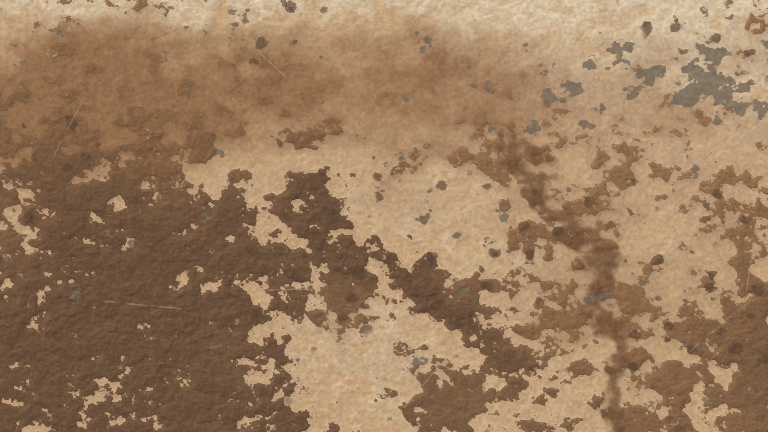
This texture is drawn by a WebGL 2 fragment shader. Its source:

```glsl
#version 300 es
precision highp float;

uniform vec2 u_resolution;
out vec4 fragColor;

vec2 hash2(vec2 c) {
    vec2 d = vec2(dot(c, vec2(127.1, 311.7)), dot(c, vec2(269.5, 183.3)));
    return fract(sin(d) * 43758.5);
}

// Cellular noise: x = distance to nearest point, y = blended cell value
vec2 cells(vec2 p) {
    vec2 base = floor(p);
    float nearest = 4.0, total = 0.0, weights = 1e-5;
    for (int j = -1; j <= 1; j++) {
        for (int i = -1; i <= 1; i++) {
            vec2 id = base + vec2(i, j);
            vec2 toPoint = id + hash2(id) - p;
            float d2 = dot(toPoint, toPoint);
            float w = exp(-7.0 * d2);
            nearest = min(nearest, d2);
            total += w * hash2(id + 41.3).x;
            weights += w;
        }
    }
    return vec2(sqrt(nearest), total / weights);
}

// Layered cellular values, centred on zero
float layers(vec2 p) {
    float sum = 0.0, amp = 0.46;
    for (int i = 0; i < 4; i++) {
        sum += amp * (cells(p).y - 0.5);
        p = mat2(1.6, 1.2, -1.2, 1.6) * p + 7.7;
        amp *= 0.6;
    }
    return sum;
}

float blob(vec2 p, vec2 centre, vec2 radius) {
    vec2 d = (p - centre) / radius;
    return exp(-dot(d, d));
}

float segment(vec2 p, vec2 a, vec2 b) {
    vec2 ab = b - a;
    return length(p - a - ab * clamp(dot(p - a, ab) / dot(ab, ab), 0.0, 1.0));
}

void main() {
    vec2 p = gl_FragCoord.xy / u_resolution.y;
    float patches = layers(p * vec2(5.0, 8.0));
    float fine = layers(p * vec2(24.0, 29.0) + 3.0);
    float lit = layers((p + vec2(-0.003, 0.004)) * vec2(24.0, 29.0) + 3.0);
    float grain = cells(p * 150.0).y - 0.5;
    vec2 q = p + 0.16 * vec2(patches, layers(p * 6.0 + 19.0));

    // Plaster, paler toward the top and upper right
    float pale = smoothstep(0.9, 1.0, q.y) + 0.8 * blob(q, vec2(1.65, 0.86), vec2(0.5, 0.17));
    vec3 col = mix(vec3(0.76, 0.63, 0.48), vec3(0.83, 0.75, 0.63),
                   clamp(0.35 + 0.6 * pale + 1.8 * fine + 1.2 * patches, 0.0, 1.0));

    // Soft ochre wash
    float wash = 0.95 * exp(-pow((q.y - 0.78) / 0.17, 2.0)) * (1.0 - 0.5 * smoothstep(0.9, 1.5, q.x))
               + 0.35 * blob(q, vec2(1.5, 0.35), vec2(0.4, 0.3))
               + 0.4 * blob(q, vec2(0.1, 0.8), vec2(0.4, 0.2))
               - 0.35 * pale + 1.3 * patches + 0.8 * fine;
    col = mix(col, vec3(0.57, 0.42, 0.295), clamp(wash, 0.0, 0.95));

    // Mud: broad cover, bare islands and a raised ridge
    float ridge = min(segment(q, vec2(0.69, 0.56), vec2(0.77, 0.43)),
                  min(segment(q, vec2(0.77, 0.43), vec2(0.95, 0.39)),
                      segment(q, vec2(0.95, 0.39), vec2(1.18, 0.16))));
    float bare = 0.36 * blob(q, vec2(0.97, 0.51), vec2(0.23, 0.11))
               + 0.46 * blob(q, vec2(0.83, 0.19), vec2(0.16, 0.14))
               + 0.36 * blob(q, vec2(0.04, 0.48), vec2(0.09, 0.11))
               + 0.24 * blob(q, vec2(0.50, 0.58), vec2(0.22, 0.07))
               + 0.20 * blob(q, vec2(1.52, 0.42), vec2(0.28, 0.27));
    float cover = 0.02 + 0.2 * (1.0 - smoothstep(0.3, 1.1, q.x))
                - 0.38 * smoothstep(0.55, 0.9, q.y) - bare
                + 0.36 * (1.0 - smoothstep(0.0, 0.08, ridge))
                + 0.25 * blob(q, vec2(1.78, 0.2), vec2(0.2, 0.16))
                + 0.8 * patches + 1.1 * fine + 0.12 * grain;
    float mud = smoothstep(-0.04, 0.05, cover);
    float rust = clamp(0.25 + 0.5 * smoothstep(0.8, 1.4, p.x) + 0.5 * smoothstep(0.45, 0.75, p.y)
                       - 1.4 * cover + 1.5 * patches + 1.2 * fine, 0.0, 1.0);
    vec3 mudColour = mix(vec3(0.395, 0.295, 0.22), vec3(0.54, 0.40, 0.28), rust);
    col = mix(col, mudColour, 0.95 * mud);

    // Run-down stain
    float run = min(segment(q, vec2(1.19, 0.67), vec2(1.37, 0.42)),
                min(segment(q, vec2(1.37, 0.42), vec2(1.43, 0.26)),
                    segment(q, vec2(1.43, 0.26), vec2(1.40, 0.02))));
    float stain = 1.0 - smoothstep(0.008, 0.042, run - 0.06 * fine);
    col = mix(col, vec3(0.43, 0.31, 0.22), 0.75 * stain);

    // Grey chips and scattered pits
    float chipArea = blob(p, vec2(1.25, 0.75), vec2(0.28, 0.12)) + blob(p, vec2(1.62, 0.82), vec2(0.2, 0.15));
    float chips = smoothstep(0.0, 0.05, layers(p * vec2(17.0, 21.0) + 31.0) + 0.17 * chipArea - 0.29);
    col = mix(col, vec3(0.45, 0.41, 0.35), 0.8 * chips);
    float pits = 1.0 - smoothstep(0.06, 0.13, cells(p * vec2(11.0, 14.0) + 5.0).x - 0.5 * fine);
    pits *= smoothstep(0.5, 0.7, cells(p * 4.0 + 13.0).y);
    col = mix(col, vec3(0.35, 0.27, 0.21), 0.65 * pits);

    // Pale specks and hairline scratches
    float specks = smoothstep(0.28, 0.36, layers(p * 45.0 + 51.0));
    col = mix(col, vec3(0.69, 0.61, 0.52), 0.6 * specks * mud);
    for (int i = 0; i < 14; i++) {
        vec2 r = hash2(vec2(float(i), 8.0));
        vec2 start = hash2(vec2(float(i), 2.0)) * vec2(1.78, 1.0);
        float angle = 6.283 * r.x;
        float d = segment(p + 0.01 * patches, start, start + (0.04 + 0.16 * r.y) * vec2(cos(angle), sin(angle)));
        float scratch = (1.0 - smoothstep(0.0005, 0.003, d)) * smoothstep(-0.15, 0.1, fine);
        col = mix(col, r.y > 0.5 ? vec3(0.72, 0.61, 0.48) : vec3(0.42, 0.31, 0.23), 0.4 * scratch);
    }

    // Surface relief and grain
    col *= 1.0 + (0.3 + 0.5 * mud) * (fine - lit) + 0.11 * grain;
    fragColor = vec4(clamp(col, 0.0, 1.0), 1.0);
}
```
